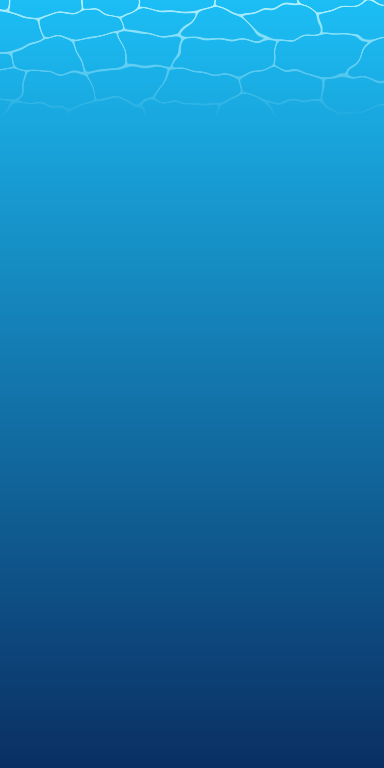
Reproduce this background procedurally as a Shadertoy shader.

```glsl
const vec3 SURFACE_COLOR = vec3(0.108, 0.745, 0.962);
const vec3 MIDDLE_COLOR = vec3(0.073, 0.462, 0.674);
const vec3 DEEP_COLOR = vec3(0.040, 0.184, 0.388);
const vec3 CAUSTIC_COLOR = vec3(0.78, 0.97, 1.0);

const vec2 CELL_SIZE = vec2(0.182, 0.081);   // in canvas widths
const vec2 CELL_ORIGIN = vec2(0.43, 0.27);   // in cells
const vec2 CELL_JITTER = vec2(0.78, 0.72);
const float LINE_HALF_WIDTH = 0.0022;
const float JUNCTION_SHARPNESS = 420.0;
const float CAUSTIC_DEPTH = 0.156;           // share of the height
const float CAUSTIC_STRENGTH = 0.88;
const float WARP_FREQUENCY = 19.0;
const float WARP_AMOUNT = 0.021;

vec2 hash2(vec2 p) {
    p = vec2(dot(p, vec2(127.1, 311.7)), dot(p, vec2(269.5, 183.3)));
    return fract(sin(p) * 43758.55);
}

float gradientNoise(vec2 p) {
    vec2 i = floor(p), f = fract(p);
    vec2 u = f * f * f * (f * (f * 6.0 - 15.0) + 10.0);
    vec2 right = vec2(1.0, 0.0), up = vec2(0.0, 1.0);
    float a = dot(hash2(i) * 2.0 - 1.0, f);
    float b = dot(hash2(i + right) * 2.0 - 1.0, f - right);
    float c = dot(hash2(i + up) * 2.0 - 1.0, f - up);
    float d = dot(hash2(i + 1.0) * 2.0 - 1.0, f - 1.0);
    return mix(mix(a, b, u.x), mix(c, d, u.x), u.y);
}

// Jittered cell centre, with every other row shifted by half a cell
vec2 cellSite(vec2 id) {
    vec2 brick = vec2(0.5 * mod(id.y, 2.0), 0.0);
    return id + 0.5 + brick + (hash2(id + 7.0) - 0.5) * CELL_JITTER;
}

// Distance to the nearest cell border, in canvas widths, rounded at junctions
float borderDistance(vec2 p) {
    vec2 q = p / CELL_SIZE - CELL_ORIGIN;
    vec2 base = floor(q);
    vec2 nearest = vec2(0.0), nearestId = base;
    float best = 1e5;
    for (int y = -2; y <= 2; y++)
    for (int x = -2; x <= 2; x++) {
        vec2 id = base + vec2(x, y);
        vec2 toSite = cellSite(id) - q;
        float d = dot(toSite, toSite);
        if (d < best) {
            best = d;
            nearest = toSite;
            nearestId = id;
        }
    }

    float sum = 0.0;
    for (int y = -2; y <= 2; y++)
    for (int x = -2; x <= 2; x++) {
        if (x == 0 && y == 0) continue;
        vec2 toSite = cellSite(nearestId + vec2(x, y)) - q;
        vec2 normal = normalize(toSite - nearest);
        float d = dot(0.5 * (toSite + nearest), normal);
        d /= length(normal / CELL_SIZE);
        sum += exp(-JUNCTION_SHARPNESS * d);
    }
    return -log(max(sum, 1e-30)) / JUNCTION_SHARPNESS;
}

void mainImage(out vec4 fragColor, in vec2 fragCoord) {
    vec2 uv = fragCoord / iResolution.xy;
    float depth = 1.0 - uv.y;
    float pixel = 1.0 / iResolution.x;

    // Water gradient
    vec3 color = mix(SURFACE_COLOR, MIDDLE_COLOR, min(depth * 2.0, 1.0));
    color = mix(color, DEEP_COLOR, max(depth * 2.0 - 1.0, 0.0));

    // Wavy net of light that fades below the surface
    if (depth < CAUSTIC_DEPTH) {
        vec2 p = vec2(uv.x, depth * iResolution.y / iResolution.x);
        vec2 w = p * WARP_FREQUENCY;
        p += WARP_AMOUNT * vec2(gradientNoise(w), gradientNoise(w + 31.7));
        float d = borderDistance(p);
        float line = 1.0 - smoothstep(LINE_HALF_WIDTH - 0.5 * pixel,
                                      LINE_HALF_WIDTH + 0.5 * pixel, d);
        float fade = 1.0 - depth / CAUSTIC_DEPTH;
        color = mix(color, CAUSTIC_COLOR, line * fade * CAUSTIC_STRENGTH);
    }

    fragColor = vec4(color, 1.0);
}
```
